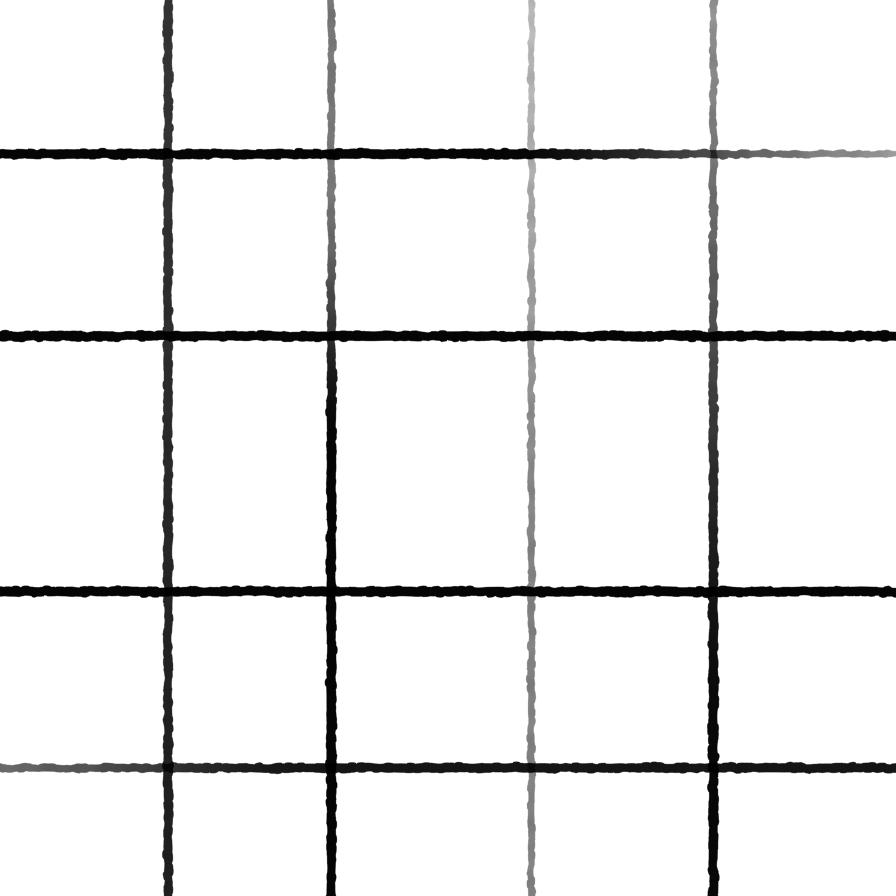
A WebGL 1 fragment shader for this pattern:

```glsl
precision highp float;

// Four upright and four level ink strokes cross on white paper as an uneven grid.
// Each set is held in vec4s, one lane per stroke: tone fades along the stroke,
// and cellular nubs and nicks roughen each side of it.

uniform vec2 u_resolution;

#define PAPER vec3(1.0)
#define CORE_HALF_WIDTH 0.0054   // half width of a black stroke
#define PALE_THINNING 0.0030     // half width lost as the tone goes to white
#define NUB_HEIGHT 0.0017
#define NICK_DEPTH 0.0012
#define NUB_COUNT 140.0          // cells along one stroke
#define NICK_COUNT 95.0
#define DRIFT 0.0005             // slow sideways wander
#define MOTTLE 0.05              // tone variation along a stroke

vec4 hash(vec4 n) {
    return fract(sin(n * 12.9898) * 43758.5453);
}

// One-dimensional cellular noise: round bumps of random place and height.
vec4 bumps(float along, float count, vec4 seed) {
    float x = along * count;
    vec4 tallest = vec4(0.0);
    for (int i = -1; i <= 1; i++) {
        vec4 id = vec4(floor(x) + float(i)) + seed;
        vec4 offset = (x - floor(x) - float(i) - hash(id)) / 0.65;
        vec4 height = hash(id + 0.37);
        vec4 dome = sqrt(max(1.0 - offset * offset, 0.0));
        tallest = max(tallest, height * height * dome);
    }
    return tallest;
}

// Light passed by four parallel strokes, multiplied together.
float strokes(float across, float along, vec4 centers, vec4 startTone,
              vec4 endTone, vec4 fadeFrom, vec4 fadeTo, float setSeed) {
    vec4 seed = vec4(1.0, 2.0, 3.0, 4.0) * 17.37 + setSeed;

    // Tone along each stroke
    vec4 fade = smoothstep(fadeFrom, fadeTo, vec4(along));
    vec4 tone = mix(startTone, endTone, fade);
    tone *= 1.0 + MOTTLE * sin(along * 61.0 + seed) * sin(along * 143.0 + seed * 2.0);

    // Wandering axis, with its own rough edge on either side
    vec4 drift = sin(along * 83.0 + seed) + 0.6 * sin(along * 197.0 + seed * 1.7);
    vec4 axisOffset = vec4(across) - centers - DRIFT * drift * (0.4 + tone);
    vec4 sideSeed = seed + 53.19 * step(vec4(0.0), axisOffset);
    vec4 halfWidth = CORE_HALF_WIDTH - PALE_THINNING * tone
        + NUB_HEIGHT * bumps(along, NUB_COUNT, sideSeed)
        - NICK_DEPTH * bumps(along, NICK_COUNT, sideSeed + 211.7);

    // Smoothed coverage
    float soft = 0.8 / min(u_resolution.x, u_resolution.y);
    vec4 cover = 1.0 - smoothstep(-soft, soft, abs(axisOffset) - halfWidth);
    vec4 light = mix(vec4(1.0), tone, cover);
    return light.x * light.y * light.z * light.w;
}

void main() {
    vec2 uv = gl_FragCoord.xy / u_resolution;

    // Upright strokes, left to right, fading from bottom to top
    float upright = strokes(uv.x, uv.y,
        vec4(0.1875, 0.3698, 0.5930, 0.7962),
        vec4(0.12, 0.02, 0.50, 0.03),
        vec4(0.20, 0.46, 0.73, 0.60),
        vec4(0.00, 0.50, 0.30, 0.15),
        vec4(1.00, 0.80, 1.10, 1.15), 7.3);

    // Level strokes, bottom to top, fading from left to right
    float level = strokes(uv.y, uv.x,
        vec4(0.1430, 0.3398, 0.6250, 0.8281),
        vec4(0.42, 0.02, 0.02, 0.02),
        vec4(0.08, 0.02, 0.02, 0.60),
        vec4(-0.05, 0.00, 0.00, 0.55),
        vec4(0.35, 1.00, 1.00, 1.05), 131.9);

    gl_FragColor = vec4(PAPER * upright * level, 1.0);
}
```
